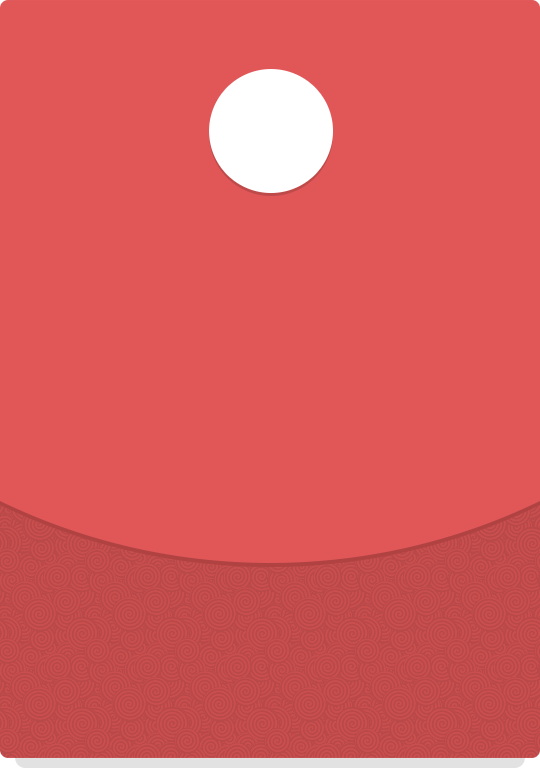
Reproduce this background procedurally as a WebGL 2 fragment shader.

```glsl
#version 300 es
precision highp float;

uniform vec2 u_resolution;
out vec4 outColor;

const float TAU = 6.2831853;

vec3 hash3(vec2 p) {
  vec3 q = fract(p.xyx * vec3(0.1031, 0.1030, 0.0973) + 0.37);
  q += dot(q, q.yxz + 33.33);
  return fract((q.xxy + q.yzz) * q.zyx);
}

float roundedBox(vec2 p, vec2 halfSize, float radius) {
  vec2 q = abs(p) - halfSize + radius;
  return length(max(q, 0.0)) + min(max(q.x, q.y), 0.0) - radius;
}

// Antialiased coverage of a signed distance
float cover(float dist, float pixel) {
  return clamp(0.5 - dist / pixel, 0.0, 1.0);
}

// Overlapping spiral discs, five cells to each repeating tile
float spirals(vec2 p, float pixel) {
  vec2 g = p * 30.0;
  vec2 cell = floor(g);
  float best = -100.0;
  float ink = 0.0;
  for (int y = -2; y <= 2; y++) {
    for (int x = -2; x <= 2; x++) {
      vec2 id = cell + vec2(x, y);
      vec3 rnd = hash3(mod(id, 5.0) + 2.0);
      vec2 offset = g - id - 0.5 - (rnd.xy - 0.5) * 0.7;
      float dist = length(offset);
      float radius = 0.7 + 0.28 * rnd.z;
      float order = dist < radius ? fract(rnd.z * 7.0 + rnd.x) : -dist;
      if (order > best) {
        best = order;
        float turn = atan(offset.y, offset.x + 0.00001) / TAU;
        float wave = 0.5 + 0.5 * cos(TAU * (dist * 5.2 - turn + rnd.x));
        float rim = cover(abs(dist - radius) - 0.04, pixel * 30.0);
        ink = max(smoothstep(0.2, 0.9, wave), rim);
      }
    }
  }
  return ink;
}

void main() {
  float pixel = 1.0 / u_resolution.x;
  vec2 p = gl_FragCoord.xy * pixel;
  vec3 red = vec3(0.882, 0.341, 0.345);

  // Sheet peeking out below the card
  float sheet = roundedBox(p - vec2(0.5, 0.05), vec2(0.472, 0.05), 0.019);
  vec3 color = mix(vec3(1.0), vec3(0.89, 0.885, 0.89), cover(sheet, pixel));

  // Patterned pocket
  vec3 body = mix(vec3(0.79, 0.304, 0.304), vec3(0.725, 0.285, 0.285), spirals(p, pixel));

  // Curved flap and its shadow
  vec2 flap = p - vec2(0.5, 1.526);
  float flapShadow = cover(length(flap + vec2(0.0, 0.0075)) - 1.1463, pixel);
  body = mix(body, vec3(0.69, 0.26, 0.26), flapShadow);
  body = mix(body, red, cover(length(flap) - 1.1463, pixel));

  // Round seal and its shadow
  vec2 seal = p - vec2(0.5019, 1.1796);
  float sealShadow = cover(length(seal + vec2(0.0, 0.0056)) - 0.1148, pixel);
  body = mix(body, vec3(0.75, 0.29, 0.29), sealShadow);
  body = mix(body, vec3(1.0), cover(length(seal) - 0.1148, pixel));

  // Rounded card
  float card = roundedBox(p - vec2(0.5, 0.7204), vec2(0.5, 0.7018), 0.015);
  outColor = vec4(mix(color, body, cover(card, pixel)), 1.0);
}
```
